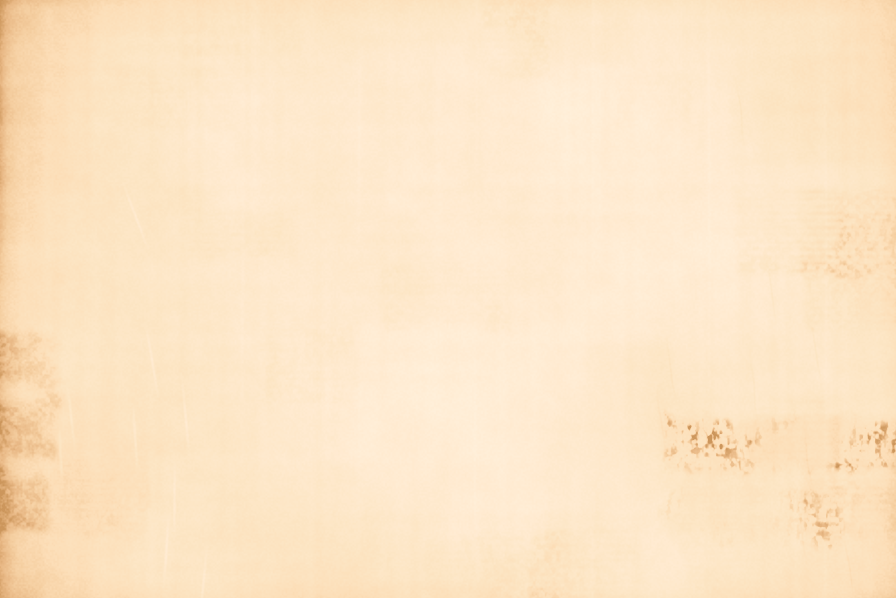
This texture is drawn by a Shadertoy shader. Its source:

```glsl
// Aged cream paper with worn printed blocks, soft stains, folds and scratches.

const vec3 SHADES[7] = vec3[7](
    vec3(1.00, 0.945, 0.865), vec3(1.00, 0.92, 0.82), vec3(0.99, 0.90, 0.77),
    vec3(0.99, 0.87, 0.72), vec3(0.96, 0.81, 0.63), vec3(0.91, 0.72, 0.52),
    vec3(0.80, 0.59, 0.36));

float hash(vec2 p) {
    return fract(sin(dot(p, vec2(12.9898, 78.233))) * 43758.5453);
}

vec2 hash2(float seed) {
    return vec2(hash(vec2(seed, 1.7)), hash(vec2(seed, 8.3)));
}

float noise(vec2 p) {
    vec2 i = floor(p), f = fract(p);
    f = f * f * (3.0 - 2.0 * f);
    return mix(mix(hash(i), hash(i + vec2(1, 0)), f.x),
               mix(hash(i + vec2(0, 1)), hash(i + vec2(1, 1)), f.x), f.y);
}

float fbm(vec2 p, int octaves) {
    float sum = 0.0, gain = 0.5;
    for (int i = 0; i < octaves; i++) {
        sum += gain * noise(p);
        p = p * 2.03 + 17.1;
        gain *= 0.5;
    }
    return sum;
}

// Rectangle whose border is softened and frayed
float wornBlock(vec2 p, vec2 centre, vec2 size, float soft, float fray) {
    vec2 d = abs(p - centre) - size + fray * soft;
    return smoothstep(soft, -soft, d.x) * smoothstep(soft, -soft, d.y);
}

// Thin line that fades toward both ends
float scratch(vec2 p, vec2 a, vec2 b, float width) {
    vec2 along = b - a;
    float h = clamp(dot(p - a, along) / dot(along, along), 0.0, 1.0);
    return smoothstep(width, 0.0, length(p - a - along * h)) * sin(3.14159 * h);
}

// Colour of the paper for a tone from -0.2 (bleached) to 1 (stained)
vec3 paperColour(float tone) {
    vec3 colour = SHADES[0];
    for (int i = 1; i < 7; i++)
        colour = mix(colour, SHADES[i], clamp(tone * 5.0 + 2.0 - float(i), 0.0, 1.0));
    return colour;
}

void mainImage(out vec4 fragColor, in vec2 fragCoord) {
    vec2 p = fragCoord / iResolution.y;
    float aspect = iResolution.x / iResolution.y;

    // Shared textures
    float cloud = fbm(p * 3.5 + 4.0, 5) - 0.48;
    float fray = (fbm(p * 28.0, 3) - 0.45) * 3.0;
    float grain = noise(p * 330.0) - 0.5;
    float speckle = smoothstep(0.3, 0.72, fbm(p * vec2(150.0, 130.0), 2) + 0.12);
    float printRows = noise(p * vec2(70.0, 95.0)) * (0.5 + 0.5 * sin(p.y * 520.0));
    float streaks = noise(p * vec2(170.0, 45.0));
    float wear = smoothstep(0.25, 0.6, fbm(p * 11.0 + 9.0, 3));

    // Bleached centre, browned borders
    vec2 away = (p - vec2(0.57 * aspect, 0.52)) * vec2(0.9, 1.0);
    float tone = 0.01 + 0.55 * dot(away, away) + 0.42 * cloud;
    float mottle = fbm(p * 24.0, 3) - 0.44;
    tone += 0.12 * mottle + 0.09 * grain;
    vec2 border = min(p, vec2(aspect, 1.0) - p);
    tone += 0.28 * exp(-p.x / 0.035) + 0.13 * exp(-border.x / 0.02);
    tone += 0.16 * exp(-border.y / 0.025);

    // Faint brushing and pale folds
    tone += 0.07 * (noise(p * vec2(75.0, 2.5)) - 0.5);
    tone += 0.05 * (noise(p * vec2(3.0, 60.0)) - 0.5);
    for (int i = 0; i < 6; i++) {
        float x = aspect * (0.27 + 0.13 * float(i)) + 0.004 * noise(vec2(p.y * 5.0, i));
        tone -= 0.06 * smoothstep(0.005, 0.0, abs(p.x - x)) * noise(vec2(i, p.y * 4.0));
    }

    // Ghosts of printed blocks, loosely aligned in columns and rows
    for (int i = 0; i < 26; i++) {
        vec2 r = hash2(float(i) + 3.0), s = hash2(float(i) + 51.0);
        vec2 centre = (floor(r * vec2(13.0, 9.0)) + 0.5) / vec2(13.0, 9.0) * vec2(aspect, 1.0);
        vec2 size = mix(vec2(0.035, 0.025), vec2(0.11, 0.07), s);
        float strength = mix(0.06, 0.17, s.y) * mix(0.6, 1.1, r.x);
        float ink = 0.25 + 0.7 * speckle * wear + 0.35 * printRows;
        tone += strength * ink * wornBlock(p, centre, size, 0.009, fray);
    }

    // Dark ink remains at the lower right
    for (int i = 0; i < 5; i++) {
        float k = float(i);
        vec2 centre = vec2(aspect - 0.31 + 0.14 * mod(k, 3.0), 0.255 - 0.12 * floor(k / 3.0));
        float ink = smoothstep(0.4, 0.85, 0.6 * streaks + 0.4 * speckle);
        float block = wornBlock(p, centre, vec2(0.075, 0.045), 0.01, fray);
        tone += block * (0.1 + 0.75 * ink * wear) * mix(1.0, 0.5, floor(k / 3.0));
    }

    // Brown stains on the left border
    for (int i = 0; i < 3; i++) {
        float k = float(i);
        vec2 centre = vec2(0.03, 0.16 + 0.12 * k);
        vec2 size = vec2(0.04 + 0.035 * hash(vec2(k, 5.0)), 0.045);
        tone += wornBlock(p, centre, size, 0.016, fray) * (0.14 + 0.16 * speckle);
    }

    // Pale scratches at the left, fine cracks at the right
    for (int i = 0; i < 9; i++) {
        vec2 r = hash2(float(i) + 80.0);
        vec2 start = r * vec2(0.4, 0.8);
        vec2 reach = vec2(0.08 * (r.y - 0.3), -0.08 - 0.08 * r.x);
        tone -= 0.16 * scratch(p, start, start + reach, 0.004);
        vec2 bend = vec2(0.006 * noise(p * 22.0), 0.0);
        vec2 top = vec2(aspect * (0.65 + 0.34 * r.x), r.y);
        tone += 0.1 * scratch(p + bend, top, top + vec2(0.015, -0.12), 0.003);
    }

    fragColor = vec4(paperColour(tone), 1.0);
}
```
